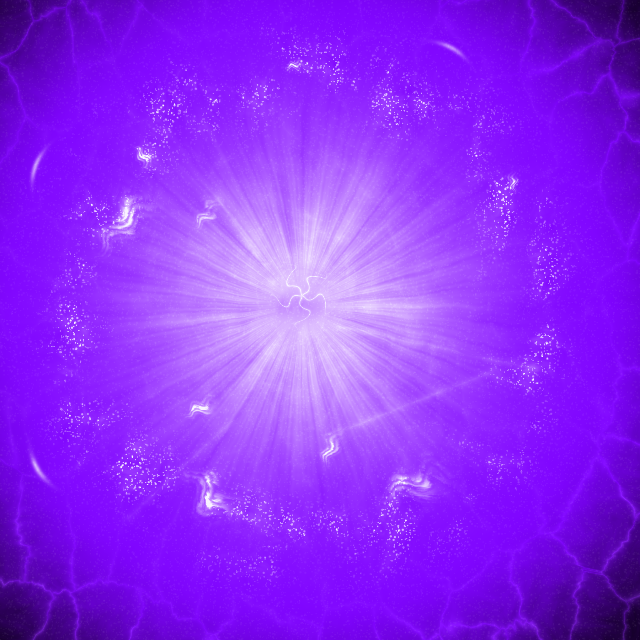
Give the GLSL for this background, as a WebGL 2 fragment shader.

```glsl
#version 300 es
precision highp float;
// A violet nebula: pale radiant core, frayed bright wisps, a ring of dust and dark filament corners.
uniform vec2 u_resolution;
out vec4 outColor;

vec2 hash2(vec2 p) {
  vec3 q = fract(p.xyx * vec3(0.1031, 0.103, 0.0973));
  q += dot(q, q.yzx + 33.33);
  return fract((q.xx + q.yz) * q.zy);
}

mat2 rotate(float a) { return mat2(cos(a), sin(a), -sin(a), cos(a)); }

// Layered, self-warping sines, roughly -1 to 1
float smoke(vec2 p) {
  float sum = 0.0, amp = 0.5;
  for (int i = 0; i < 6; i++) {
    p = rotate(1.1) * p * 1.7 + 1.3;
    p += 0.8 * sin(p.yx * 0.7 + float(i));
    sum += amp * sin(p.x) * cos(p.y);
    amp *= 0.68;
  }
  return sum;
}

// Cellular noise: x is the nearest distance, y the gap to the second
vec2 cells(vec2 p) {
  vec2 home = floor(p);
  float first = 9.0, second = 9.0;
  for (int y = -1; y <= 1; y++)
    for (int x = -1; x <= 1; x++) {
      vec2 cell = home + vec2(x, y);
      float d = length(cell + hash2(cell) - p);
      second = min(second, max(first, d));
      first = min(first, d);
    }
  return vec2(first, second - first);
}

// Fine streaks around the core; whole frequencies keep the angle seamless
float rays(float angle, float r) {
  float sum = 0.0, amp = 0.32;
  for (int i = 0; i < 13; i++) {
    float k = floor(5.0 * pow(1.36, float(i)));
    float phase = 6.28 * hash2(vec2(k, 7.0)).x;
    sum += amp * sin(k * angle + phase + 2.0 * sin(r * 11.0 + phase));
    amp *= 0.93;
  }
  return sum;
}

float segment(vec2 p, vec2 a, vec2 b) {
  vec2 d = b - a;
  return length(p - a - d * clamp(dot(p - a, d) / dot(d, d), 0.0, 1.0));
}

// Frayed clouds: centre, tilt, half length
float wisps(vec2 p, float grain) {
  vec4 clouds[9] = vec4[9](
    vec4(0.193, 0.651, 0.85, 0.046), vec4(0.320, 0.664, 0.9, 0.022),
    vec4(0.312, 0.363, 0.5, 0.022), vec4(0.517, 0.301, 1.2, 0.024),
    vec4(0.645, 0.241, 0.35, 0.047), vec4(0.328, 0.229, -0.85, 0.048),
    vec4(0.801, 0.714, 1.7, 0.013), vec4(0.458, 0.898, 0.3, 0.012),
    vec4(0.224, 0.755, -0.9, 0.017));
  float sum = 0.0;
  for (int i = 0; i < 9; i++) {
    vec4 c = clouds[i];
    vec2 q = (p - c.xy) * rotate(c.z) / c.w;
    q.y += 0.18 * sin(q.x * 5.0 + c.x * 40.0);
    q.y /= 0.48 + 0.22 * q.x;
    float fibre = 0.65 + 0.35 * sin(q.y * 9.0 + q.x * 4.0 + grain * 4.0);
    sum += exp(-1.6 * dot(q, q)) * fibre * clamp(0.8 + grain, 0.3, 1.4);
  }
  return sum;
}

// Thin curved rims: centre, tilt, half length
float rims(vec2 p) {
  vec4 arcs[3] = vec4[3](vec4(0.706, 0.925, -0.5, 0.035),
    vec4(0.056, 0.742, 1.2, 0.035), vec4(0.060, 0.265, -1.0, 0.038));
  float sum = 0.0;
  for (int i = 0; i < 3; i++) {
    vec2 q = (p - arcs[i].xy) * rotate(arcs[i].z) / arcs[i].w;
    q.y += (i == 2 ? -0.2 : 0.2) * q.x * q.x;
    sum += exp(-q.x * q.x * 2.0 - q.y * q.y * 90.0);
  }
  return sum;
}

void main() {
  vec2 p = gl_FragCoord.xy / u_resolution.y;
  vec2 d = p - vec2(0.471, 0.521);
  float r = length(d), angle = atan(d.y, d.x);
  float mist = smoke(p * 7.0), grain = smoke(p * 38.0 + 5.0);

  // Core glow with streaks
  float streak = rays(angle + 0.025 * mist, r);
  float white = 0.75 * exp(-r * r / 0.065);
  white *= 1.0 + smoothstep(0.015, 0.12, r) * 0.17 * streak + 0.10 * mist + 0.07 * grain;

  // Long bright strands
  vec4 strands[4] = vec4[4](vec4(0.53, 0.49, 0.84, 0.425), vec4(0.34, 0.69, 0.43, 0.56),
    vec4(0.20, 0.19, 0.36, 0.34), vec4(0.52, 0.32, 0.77, 0.42));
  for (int i = 0; i < 4; i++) {
    float away = segment(p + 0.003 * mist, strands[i].xy, strands[i].zw);
    white += 0.13 * exp(-away / 0.005) * (0.8 + 0.5 * grain);
  }

  // Shadowed knot and pale curls at the heart
  vec2 h = p - vec2(0.472, 0.538);
  float hr = length(h);
  vec2 knot = (d + vec2(0.012, 0.0)) / vec2(0.045, 0.022);
  white -= 0.26 * exp(-dot(knot, knot)) * (0.8 + 0.6 * grain);
  float bend = atan(h.y, h.x) + 0.35 * sin(hr * 170.0) + 0.3 * mist;
  float curl = abs(sin(bend * 2.5 + 0.6)) * hr;
  white += 0.33 * exp(-curl / 0.0025) * (1.0 - smoothstep(0.025, 0.06, hr));

  // Warped filaments, strongest in the lower corners
  vec2 warp = p + 0.025 * vec2(mist, smoke(p * 9.0 + 3.0));
  float thread = exp(-cells(warp * vec2(11.0, 8.0) * rotate(0.6)).y * 17.0);
  float outer = smoothstep(0.46, 0.62, r);
  white += thread * (0.5 + 0.5 * grain) * (0.05 + 0.09 * outer * smoothstep(0.8, 0.1, p.y));
  white += 0.8 * wisps(p, grain) + 0.55 * rims(p) * (0.9 + 0.4 * grain);

  // Clustered dust ring
  float ring = exp(-pow((r - 0.365) / 0.055, 2.0));
  float cluster = smoothstep(-0.1, 0.7, smoke(p * 15.0 + 8.0));
  for (int i = 0; i < 2; i++) {
    vec2 g = p * (120.0 + 70.0 * float(i));
    float lit = step(0.5, hash2(floor(g) + 19.0).y);
    float speck = 1.0 - smoothstep(0.08, 0.32, cells(g).x);
    white += speck * lit * (0.6 * ring * cluster + 0.04);
  }
  white += 0.10 * ring * cluster * (0.6 + grain);

  // Violet body fading into mottled dark corners
  float fade = smoothstep(0.45, 0.8, length(p - vec2(0.48, 0.515)) + 0.012 * mist);
  float light = 1.0 - 0.95 * fade + outer * (0.07 * grain + 0.05 * mist + 0.28 * thread);
  vec3 violet = vec3(0.49, 0.0, 1.0) * clamp(light, 0.08, 1.0);
  outColor = vec4(mix(violet, vec3(1.0), clamp(white, 0.0, 0.95)), 1.0);
}
```
